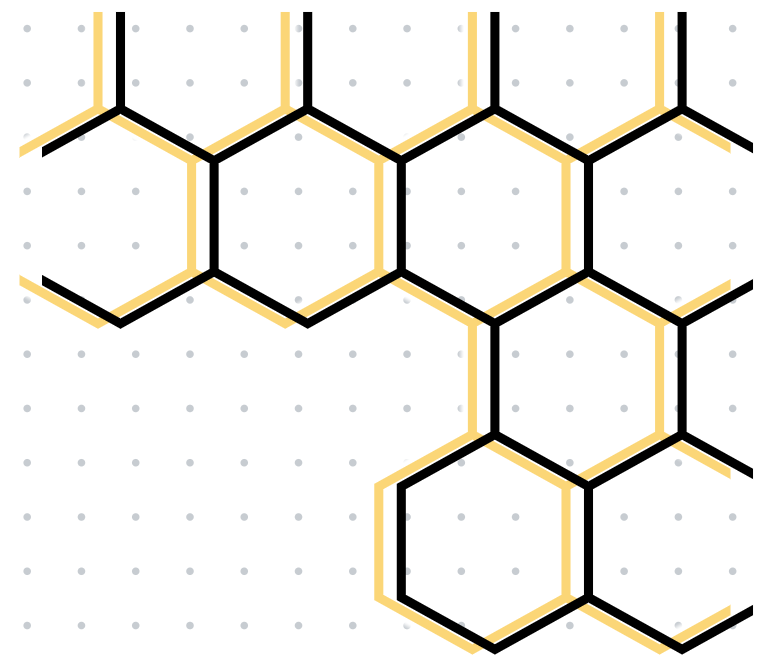
Give the GLSL for this pattern, as a WebGL 1 fragment shader.

```glsl
precision highp float;
// Open honeycomb of black strokes with an amber copy shifted left, over a
// grid of grey dots on white. Each stroke is the outline distance of the
// cells present, cut to a frame; dots fade beside the amber strokes.
// Lengths are in canvas widths, with y upward from the lower left.

#define CELL_PITCH vec2(0.24375, 0.2121)
#define CELL_ORIGIN vec2(0.1569, 0.5883)
#define SLANT_RISE 0.0677
#define STROKE_HALF 0.0059
#define AMBER_SHIFT vec2(-0.0293, 0.0)
#define FRAME_MIN vec2(0.0547, -0.1)
#define FRAME_MAX vec2(0.9805, 0.8542)
#define BRANCH_LEFT 0.59
#define DOT_PITCH 0.07066
#define DOT_ORIGIN vec2(0.0354, 0.0553)
#define DOT_RADIUS 0.0049

uniform vec2 u_resolution;

const vec3 PAPER = vec3(1.0);
const vec3 INK = vec3(0.0);
const vec3 AMBER = vec3(0.985, 0.84, 0.465);
const vec3 DOT_GREY = vec3(0.78, 0.80, 0.82);

// Pointy-top hexagon with mitred corners, negative inside.
float hexDistance(vec2 p) {
  p = abs(p);
  float halfWidth = 0.5 * CELL_PITCH.x;
  float apex = 0.5 * (CELL_PITCH.y + SLANT_RISE);
  vec2 slantNormal = normalize(vec2(SLANT_RISE, halfWidth));
  return max(p.x - halfWidth, dot(p - vec2(0.0, apex), slantNormal));
}

// Signed distance to the strokes of all present cells inside the frame.
float honeycomb(vec2 p) {
  float d = 1.0;
  for (int row = -1; row <= 2; row++) {
    float r = float(row);
    float stagger = 0.5 * mod(r, 2.0);
    for (int col = -1; col <= 3; col++) {
      vec2 cell = vec2(float(col) + stagger, -r);
      vec2 center = CELL_ORIGIN + cell * CELL_PITCH;
      // Lower rows continue only on the right-hand branch.
      if (row <= 0 || center.x > BRANCH_LEFT) {
        d = min(d, abs(hexDistance(p - center)));
      }
    }
  }
  vec2 outside = max(FRAME_MIN - p, p - FRAME_MAX);
  return max(d - STROKE_HALF, max(outside.x, outside.y));
}

float dotGrid(vec2 p) {
  vec2 cell = fract((p - DOT_ORIGIN) / DOT_PITCH + 0.5) - 0.5;
  return length(cell) * DOT_PITCH - DOT_RADIUS;
}

// Antialiased fill of a signed distance.
float coverage(float d) {
  return clamp(0.5 - d * u_resolution.x, 0.0, 1.0);
}

void main() {
  vec2 p = gl_FragCoord.xy / u_resolution.x;
  float amber = honeycomb(p - AMBER_SHIFT);
  float ink = honeycomb(p);

  // Dots, softened by a pale halo around the amber strokes
  float halo = smoothstep(0.004, 0.014, amber);
  vec3 color = mix(PAPER, DOT_GREY, coverage(dotGrid(p)) * halo);

  // Strokes, black on top
  color = mix(color, AMBER, coverage(amber));
  color = mix(color, INK, coverage(ink));
  gl_FragColor = vec4(color, 1.0);
}
```
